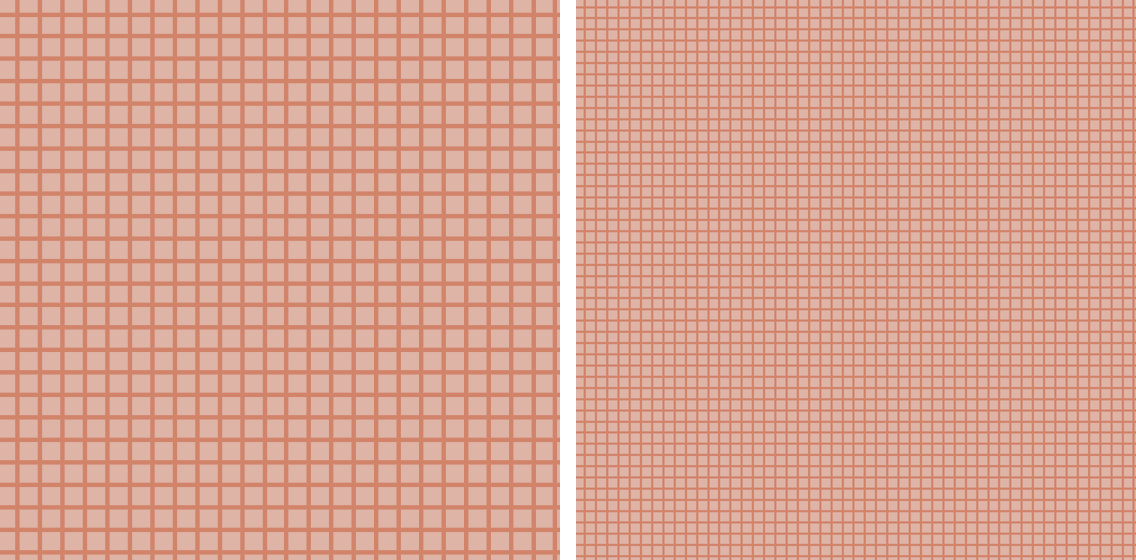
Left, the tile; right, the same tile 2 across and 2 down.
Give the GLSL for this pattern, as a three.js fragment shader.

```glsl
// Flat terracotta grid on a pale pink ground, 25 cells across and 25 up.
// Each axis is two runs of equal cells (11 and 12), each closed by one
// slightly narrower cell; the lines come from the distance to a cell edge.

varying vec2 vUv;

const vec3 GROUND_COLOR = vec3(0.87, 0.706, 0.655);
const vec3 LINE_COLOR = vec3(0.824, 0.518, 0.42);

const float LINE_WIDTH = 0.0079;
const float FIRST_RUN = 11.0;     // regular cells before the first narrow one
const float SECOND_RUN = 12.0;    // regular cells before the second narrow one
const float NARROW_CELL = 0.0378;
const float CELL = (1.0 - 2.0 * NARROW_CELL) / (FIRST_RUN + SECOND_RUN);
const vec2 RUN_START = vec2(0.511, 0.4935);  // line where the first run begins

// Distance along one axis to the nearest grid line, wrapping at 1.
float lineDistance(float position, float start) {
  float t = fract(position - start);
  float firstLength = FIRST_RUN * CELL + NARROW_CELL;
  float inSecond = step(firstLength, t);
  t -= inSecond * firstLength;

  float run = mix(FIRST_RUN, SECOND_RUN, inSecond);
  float index = min(floor(t / CELL), run);
  float width = index < run ? CELL : NARROW_CELL;
  float local = t - index * CELL;
  return min(abs(local), abs(width - local));
}

// Line coverage with an edge about one pixel soft.
float lineMask(float dist, float pixel) {
  return clamp(0.5 + (0.5 * LINE_WIDTH - dist) / pixel, 0.0, 1.0);
}

void main() {
  vec2 pixel = max(fwidth(vUv), vec2(0.00001));
  float vertical = lineMask(lineDistance(vUv.x, RUN_START.x), pixel.x);
  float horizontal = lineMask(lineDistance(vUv.y, RUN_START.y), pixel.y);

  // Flat union, so crossings stay the same tone as the lines.
  float grid = max(vertical, horizontal);
  gl_FragColor = vec4(mix(GROUND_COLOR, LINE_COLOR, grid), 1.0);
}
```
